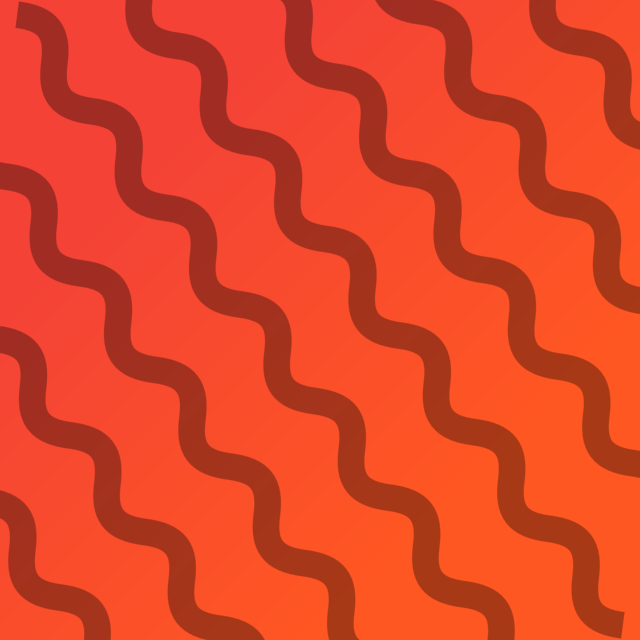
This pattern is drawn by a three.js fragment shader. Its source:

```glsl
// Dark wavy ribbons running diagonally over a red to orange gradient.
// Each ribbon is a chain of cubic arches, alternately up and down, drawn by
// distance in a rotated frame; ribbons repeat in phase across that frame.

varying vec2 vUv;

const float ANGLE = 0.9146;           // downward tilt of the ribbons
const float SPACING = 0.1677;         // distance between ribbon axes
const float ARCH = 0.09524;           // half a wave period
const float HANDLE = 0.3642 * ARCH;   // reach of the curve handles
const float HALF_WIDTH = 0.0208;
const float HALF_LENGTH = 7.0 * ARCH; // seven whole waves per ribbon
const float SOFTNESS = 0.0013;
const float SHADE = 0.655;
const int STEPS = 16;

const vec3 RED = vec3(0.957, 0.263, 0.212);
const vec3 ORANGE = vec3(1.0, 0.341, 0.133);

float segmentDistance(vec2 p, vec2 a, vec2 b) {
  vec2 ab = b - a;
  float t = clamp(dot(p - a, ab) / dot(ab, ab), 0.0, 1.0);
  return length(p - a - ab * t);
}

// Cubic curve from (0, 0) to (ARCH, 0), leaving and landing at 45 degrees
vec2 archPoint(float t) {
  float s = 1.0 - t;
  float x = 3.0 * s * t * (s * HANDLE + t * (ARCH - HANDLE)) + t * t * t * ARCH;
  return vec2(x, 3.0 * s * t * HANDLE);
}

float archDistance(vec2 p) {
  float nearest = 1.0;
  vec2 previous = archPoint(0.0);
  for (int i = 1; i <= STEPS; i++) {
    vec2 next = archPoint(float(i) / float(STEPS));
    nearest = min(nearest, segmentDistance(p, previous, next));
    previous = next;
  }
  return nearest;
}

// Nearest of the arch under p and its two neighbours
float waveDistance(vec2 p) {
  float cell = floor(p.x / ARCH);
  float nearest = 1.0;
  for (int k = -1; k <= 1; k++) {
    float index = cell + float(k);
    float side = 2.0 * mod(index, 2.0) - 1.0;
    nearest = min(nearest, archDistance(vec2(p.x - index * ARCH, p.y * side)));
  }
  return nearest;
}

// Square cut across the 45 degree tangent at both ends
float endCut(vec2 p) {
  return (abs(p.x + p.y) - HALF_LENGTH) * sqrt(0.5);
}

float coverage(float signedDistance) {
  return 1.0 - smoothstep(-SOFTNESS, SOFTNESS, signedDistance);
}

void main() {
  // Frame along and across the ribbons, centred on the canvas
  vec2 centred = vUv - 0.5;
  vec2 along = vec2(cos(ANGLE), -sin(ANGLE));
  vec2 across = vec2(sin(ANGLE), cos(ANGLE));
  vec2 p = vec2(dot(centred, along), dot(centred, across));
  p.y = mod(p.y, SPACING) - 0.5 * SPACING;

  // Diagonal gradient, flat in the two outer corners
  float blend = clamp(vUv.x - vUv.y + 0.5, 0.0, 1.0);
  vec3 color = mix(RED, ORANGE, blend);

  float ribbon = coverage(max(waveDistance(p) - HALF_WIDTH, endCut(p)));
  gl_FragColor = vec4(color * mix(1.0, SHADE, ribbon), 1.0);
}
```
